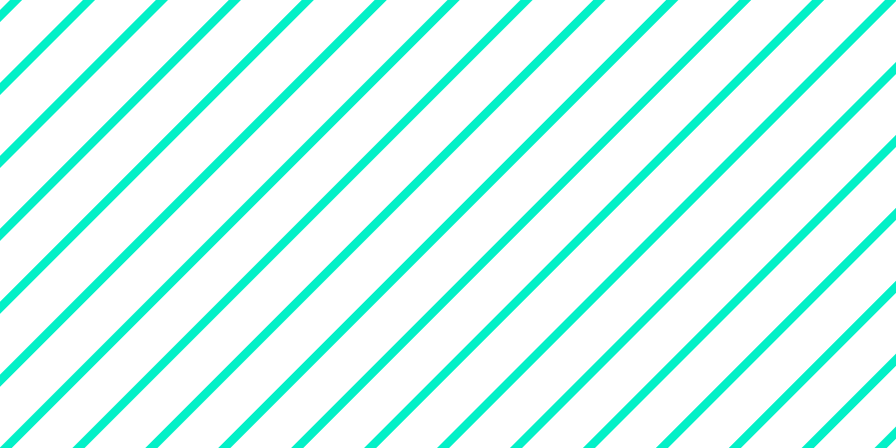
This pattern is drawn by a WebGL 1 fragment shader. Its source:

```glsl
precision highp float;
// Thin turquoise diagonal stripes rising to the right on plain white.
// The distance across the diagonal is folded into equal periods, and each
// stripe is filled by its signed distance with a one-pixel soft edge.

uniform vec2 u_resolution;

const vec3 PAPER = vec3(1.0);
const vec3 TURQUOISE = vec3(0.01, 0.94, 0.78);

// Lengths in canvas heights, measured along the top edge.
const float PERIOD = 0.16276;
const float FIRST_CENTRE = 0.0359;
const float STRIPE_WIDTH = 0.0271;

// Distance from the nearest multiple of period.
float repeatDistance(float x, float period) {
  return abs(mod(x + 0.5 * period, period) - 0.5 * period);
}

// Signed distance to 45 degree stripes; p is measured from the top left, y down.
float stripeDistance(vec2 p, float period, float centre, float width) {
  float across = repeatDistance(p.x + p.y - centre, period);
  return (across - 0.5 * width) * sqrt(0.5);
}

// Coverage of a shape, given its signed distance and the size of a pixel.
float coverage(float dist, float pixel) {
  return clamp(0.5 - dist / pixel, 0.0, 1.0);
}

void main() {
  float pixel = 1.0 / u_resolution.y;
  vec2 p = gl_FragCoord.xy * pixel;
  p.y = 1.0 - p.y;

  float stripes = stripeDistance(p, PERIOD, FIRST_CENTRE, STRIPE_WIDTH);
  gl_FragColor = vec4(mix(PAPER, TURQUOISE, coverage(stripes, pixel)), 1.0);
}
```
